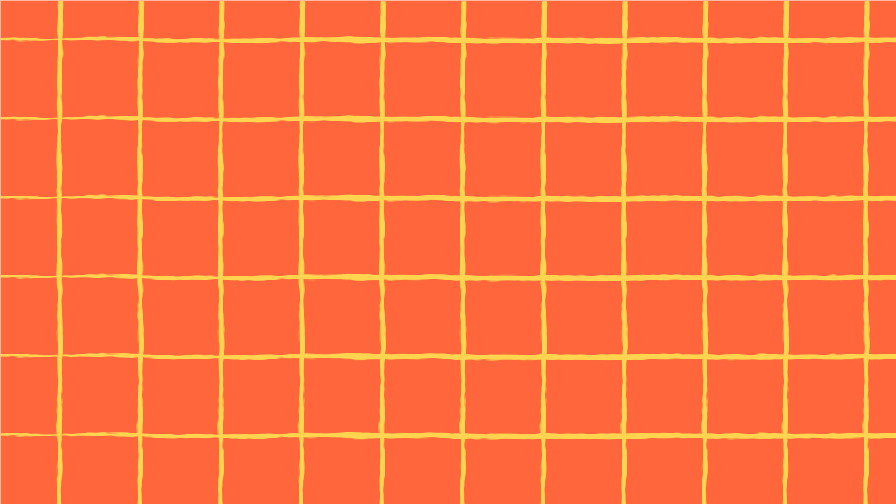
This pattern is drawn by a WebGL 1 fragment shader. Its source:

```glsl
precision highp float;

uniform vec2 u_resolution;

// Lengths are fractions of the canvas height
#define PITCH vec2(0.1600, 0.1570)
#define FIRST_LINE vec2(0.1187, 0.1360)
#define HALF_WIDTH 0.0050
#define THIN_HALF_WIDTH 0.0026
#define WANDER 0.0040
#define ROUGHNESS 0.0026
#define BRISTLE 0.0026
#define RIM 0.0020
#define GROUND vec3(1.00, 0.40, 0.23)
#define PAINT vec3(1.00, 0.83, 0.31)
#define RIM_COLOR vec3(1.00, 0.72, 0.63)

vec2 gradientAt(vec2 cell) {
  float h = fract(sin(dot(cell, vec2(127.1, 311.7))) * 43758.55);
  float angle = 6.2832 * h;
  return vec2(cos(angle), sin(angle));
}

float gradientNoise(vec2 p) {
  vec2 i = floor(p);
  vec2 f = p - i;
  vec2 u = f * f * f * (f * (f * 6.0 - 15.0) + 10.0);
  vec2 e = vec2(1.0, 0.0);
  float a = dot(gradientAt(i), f);
  float b = dot(gradientAt(i + e.xy), f - e.xy);
  float c = dot(gradientAt(i + e.yx), f - e.yx);
  float d = dot(gradientAt(i + e.xx), f - e.xx);
  return mix(mix(a, b, u.x), mix(c, d, u.x), u.y);
}

// Signed offset from the nearest line of a repeating set
float offsetFromLine(float x, float first, float pitch) {
  return (fract((x - first) / pitch + 0.5) - 0.5) * pitch;
}

// Coverage of a dry brush stroke; each side has its own ragged edge
float brushStroke(float along, float across, float halfWidth, float seed, float pixel) {
  across += WANDER * gradientNoise(vec2(along * 5.0, seed + 0.4));
  float side = seed + (across < 0.0 ? 3.3 : 8.6);
  float rough = gradientNoise(vec2(along * 16.0, side))
              + 0.6 * gradientNoise(vec2(along * 60.0, side + 20.0));
  float bristle = gradientNoise(vec2(along * 22.0, across * 330.0 + seed));
  float d = abs(across) - halfWidth + ROUGHNESS * rough + BRISTLE * bristle;
  return 1.0 - smoothstep(-0.6 * pixel, 0.6 * pixel, d);
}

void main() {
  float pixel = 1.0 / u_resolution.y;
  vec2 p = gl_FragCoord.xy * pixel;

  // Horizontal strokes start thin at the left and fill out to the right
  float rowWidth = mix(THIN_HALF_WIDTH, HALF_WIDTH, smoothstep(0.0, 0.75, p.x));
  float column = offsetFromLine(p.x, FIRST_LINE.x, PITCH.x);
  float row = offsetFromLine(p.y, FIRST_LINE.y, PITCH.y);

  float paint = max(brushStroke(p.y, column, HALF_WIDTH, 11.0, pixel),
                    brushStroke(p.x, row, rowWidth, 47.0, pixel));
  vec3 color = mix(GROUND, PAINT, paint);

  // Pale hairline along the left and top borders
  float border = min(p.x, 1.0 - p.y);
  float rim = clamp((RIM - border) / pixel + 0.5, 0.0, 1.0);
  gl_FragColor = vec4(mix(color, RIM_COLOR, rim), 1.0);
}
```
